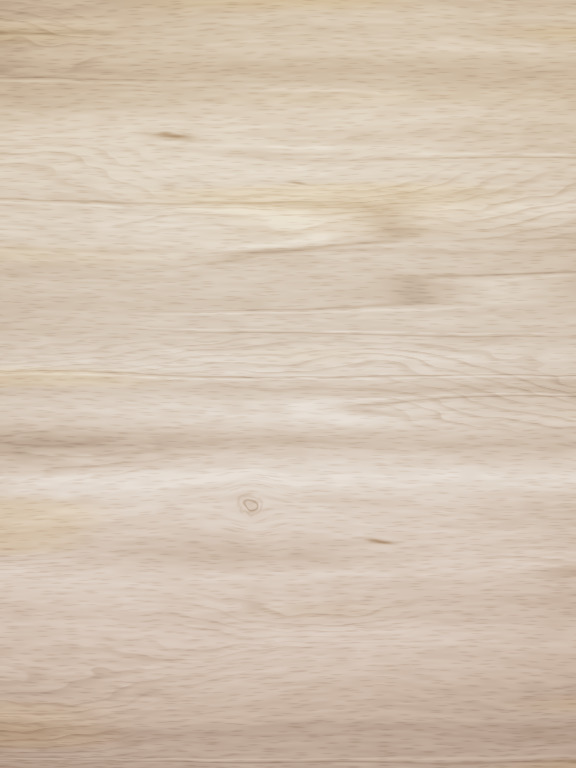
This texture is drawn by a WebGL 1 fragment shader. Its source:

```glsl
precision highp float;
// Pale wooden board with horizontal grain, lit brightest near its centre.
// Stretched noise makes streaks and fibres, contours of a warped height field
// make sparse growth rings, cellular noise makes pores; a loop adds the knots.

uniform vec2 u_resolution;

const vec3 DARK_WOOD = vec3(0.600, 0.505, 0.425);
const vec3 MID_WOOD = vec3(0.800, 0.730, 0.655);
const vec3 PALE_WOOD = vec3(0.880, 0.840, 0.792);
const vec3 HONEY_TINT = vec3(0.012, -0.002, -0.048);
const vec3 ROSE_TINT = vec3(0.004, -0.006, 0.004);
const vec3 KNOT_TINT = vec3(-0.24, -0.32, -0.40);
const vec2 LIGHT_CENTRE = vec2(0.52, 0.57);
const float LIGHT_LEVEL = 0.89;
const float BAND_CONTRAST = 0.32;
const float STREAK_CONTRAST = 0.20;
const float FIBRE_CONTRAST = 0.20;
const float RING_CONTRAST = 0.20;
const float PORE_CONTRAST = 0.12;
const float LINE_CONTRAST = 0.24;
const float RING_COUNT = 72.0;

vec2 hash2(vec2 p) {
  vec3 q = fract(p.xyx * vec3(0.1031, 0.1030, 0.0973));
  q += dot(q, q.yzx + 33.33);
  return fract((q.xx + q.yz) * q.zy);
}

float noise(vec2 p) {
  vec2 i = floor(p), f = fract(p);
  f = f * f * (3.0 - 2.0 * f);
  float low = mix(hash2(i).x, hash2(i + vec2(1.0, 0.0)).x, f.x);
  float high = mix(hash2(i + vec2(0.0, 1.0)).x, hash2(i + 1.0).x, f.x);
  return mix(low, high, f.y);
}

// Distance to the nearest scattered point
float cellular(vec2 p) {
  vec2 i = floor(p), f = fract(p);
  float nearest = 2.0;
  for (int y = -1; y <= 1; y++) {
    for (int x = -1; x <= 1; x++) {
      vec2 cell = vec2(float(x), float(y));
      nearest = min(nearest, length(cell + hash2(i + cell) - f));
    }
  }
  return nearest;
}

// Soft horizontal band around a height
float band(float y, float centre, float width) {
  float d = (y - centre) / width;
  return exp(-d * d);
}

void main() {
  vec2 uv = gl_FragCoord.xy / u_resolution;
  float aspect = u_resolution.x / u_resolution.y;
  vec2 p = vec2(uv.x * aspect, uv.y);

  // Knots push the grain apart and leave dark flat marks
  float bulge = 0.0, knot = 0.0;
  for (int k = 0; k < 4; k++) {
    float n = float(k);
    vec2 centre = fract(vec2(0.435, 0.343) + n * vec2(-0.3825, 0.982)
                        + n * n * vec2(0.2475, -0.503));
    vec2 d = p - centre * vec2(aspect, 1.0);
    float first = 1.0 - step(0.5, n);
    vec2 size = mix(vec2(0.030, 0.0048) / (0.1 + 0.9 * n), vec2(0.011, 0.009), first);
    d.y += 0.12 * d.x;
    float r = length(d / size) + 0.5 * first * (noise(p * 150.0) - 0.5);
    float mark = exp(-r * r) * (0.3 + 0.7 * noise(p * vec2(60.0, 260.0)));
    float eye = 0.20 * exp(-r * r) + 0.36 * band(r, 0.8, 0.16) + 0.14 * band(r, 1.4, 0.15);
    knot += mix(mark, eye, first);
    bulge += d.y * exp(-dot(d, d) / 0.0009) * 0.6 * first;
  }

  // Layered sines bend the grain gently
  vec2 g = p;
  g.y += 0.004 * sin(4.0 * p.x + 9.0 * p.y) + 0.002 * sin(11.0 * p.x - 21.0 * p.y + 1.7);
  g.y += 0.008 * (noise(p * vec2(4.0, 11.0)) - 0.5) - bulge;
  vec2 fine = g + vec2(0.0, 0.003 * noise(p * vec2(18.0, 50.0)));

  // Growth rings, from straight lines to closed arches, in a few places only
  float height = g.y + 0.120 * noise(g * vec2(2.4, 10.0) + 14.0)
               + 0.026 * noise(g * vec2(8.0, 32.0))
               + 0.006 * noise(g * vec2(32.0, 110.0));
  float phase = fract(height * RING_COUNT);
  float ring = smoothstep(0.50, 0.90, phase) * (1.0 - smoothstep(0.90, 1.0, phase));
  ring *= smoothstep(0.42, 0.80, noise(g * vec2(2.8, 15.0) + 17.0));
  ring *= 0.4 + 0.6 * noise(g * vec2(14.0, 70.0) + 41.0);

  // Streaks, fibres and pores
  float bands = noise(g * vec2(0.9, 19.0) + 31.0);
  float streaks = 0.7 * noise(g * vec2(1.8, 46.0) + 7.0) + 0.3 * noise(g * vec2(3.0, 95.0) + 23.0);
  float fibres = 0.3 * noise(fine * vec2(10.0, 150.0)) + 0.7 * noise(fine * vec2(36.0, 290.0) + 50.0);
  float pores = 1.0 - smoothstep(0.05, 0.32, cellular(fine * vec2(26.0, 190.0)));

  // Long thin dark lines, and their pale companions
  float seam = noise(fine * vec2(1.1, 36.0) + 63.0);
  float patches = noise(g * vec2(2.5, 14.0) + 80.0);
  float lines = band(seam, 0.5, 0.035) * smoothstep(0.5, 0.75, patches);
  lines -= 0.6 * band(seam, 0.62, 0.04) * smoothstep(0.45, 0.7, patches);

  // Light falls off towards the edges, most of all at the bottom
  vec2 away = uv - LIGHT_CENTRE;
  float tone = LIGHT_LEVEL - dot(away * away, vec2(0.45, 0.62));
  tone -= 0.14 * (1.0 - smoothstep(0.0, 0.38, uv.y));
  tone += 0.10 * band(g.y, 0.375, 0.016) + 0.12 * band(g.y, 0.455, 0.012);
  tone -= 0.16 * band(g.y, 0.495, 0.014) + 0.12 * band(g.y, 0.42, 0.010);
  tone -= 0.28 * band(g.y, 0.275, 0.024) * band(uv.x, 0.40, 0.28);
  tone -= 0.16 * band(g.y, 0.05, 0.016) + 0.14 * band(g.y, 0.675, 0.003);
  tone += BAND_CONTRAST * (bands - 0.5) + STREAK_CONTRAST * (streaks - 0.5);
  tone += FIBRE_CONTRAST * (fibres - 0.5) - RING_CONTRAST * ring;
  tone -= PORE_CONTRAST * pores + LINE_CONTRAST * lines;
  tone = clamp(tone, 0.0, 1.08);

  // Colour: honey towards the top and in patches, rosy below
  vec3 colour = mix(DARK_WOOD, MID_WOOD, min(tone / 0.62, 1.0));
  colour = mix(colour, PALE_WOOD, max(tone - 0.62, 0.0) / 0.34);
  float honey = smoothstep(0.50, 0.95, uv.y) * 0.5
              + 0.7 * smoothstep(0.62, 0.9, noise(g * vec2(2.4, 24.0) + 101.0));
  colour += HONEY_TINT * honey + ROSE_TINT * (1.0 - smoothstep(0.1, 0.6, uv.y));
  gl_FragColor = vec4(colour + KNOT_TINT * knot, 1.0);
}
```
